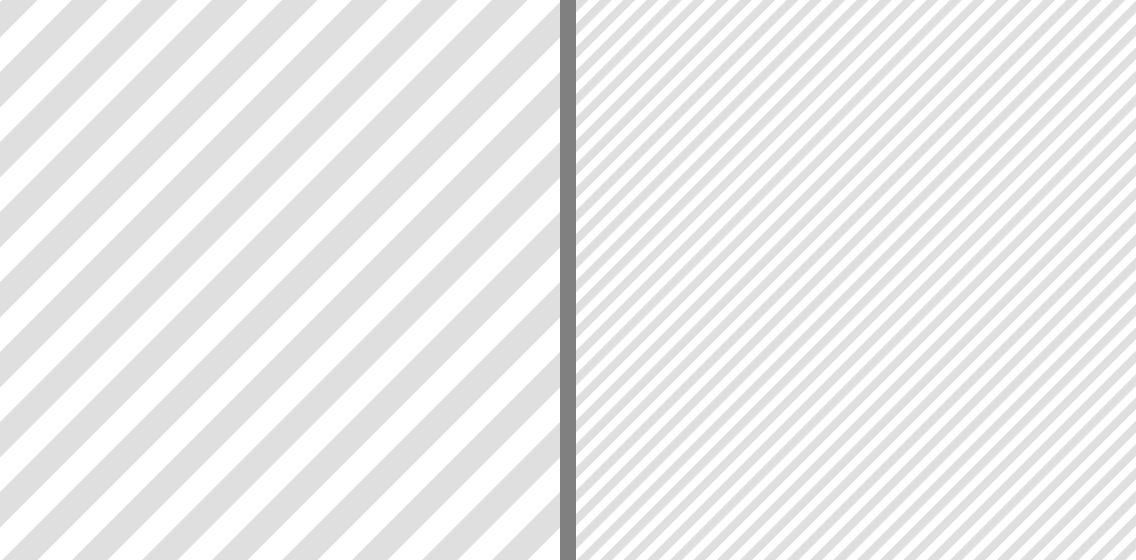
Left, the tile; right, the same tile 3 across and 3 down.
Reproduce this pattern procedurally as a Shadertoy shader.

```glsl
// Even diagonal stripes in pale grey on white, rising to the right.
#define REPEATS 8.0          // stripes across and down, whole so it tiles
#define STRIPE_SHARE 0.508   // grey part of one period
#define STRIPE_CENTER 0.283  // stripe middle within one period
#define EDGE_BLUR 0.002      // edge softness in canvas units
#define STRIPE_COLOR vec3(0.875)
#define GROUND_COLOR vec3(1.0)

// Signed distance to the nearest stripe edge in periods, negative inside.
float stripeDistance(float phase) {
    return abs(fract(phase - STRIPE_CENTER + 0.5) - 0.5) - 0.5 * STRIPE_SHARE;
}

void mainImage(out vec4 fragColor, in vec2 fragCoord) {
    vec2 uv = fragCoord / iResolution.xy;

    // Phase runs across the stripes, along the falling diagonal.
    float phase = REPEATS * (uv.x - uv.y);

    // Convert periods to canvas units, then smooth over at least one pixel.
    float edge = stripeDistance(phase) / (REPEATS * sqrt(2.0));
    float blur = max(EDGE_BLUR, 1.0 / min(iResolution.x, iResolution.y));
    float stripe = 1.0 - smoothstep(-0.5 * blur, 0.5 * blur, edge);

    fragColor = vec4(mix(GROUND_COLOR, STRIPE_COLOR, stripe), 1.0);
}
```
